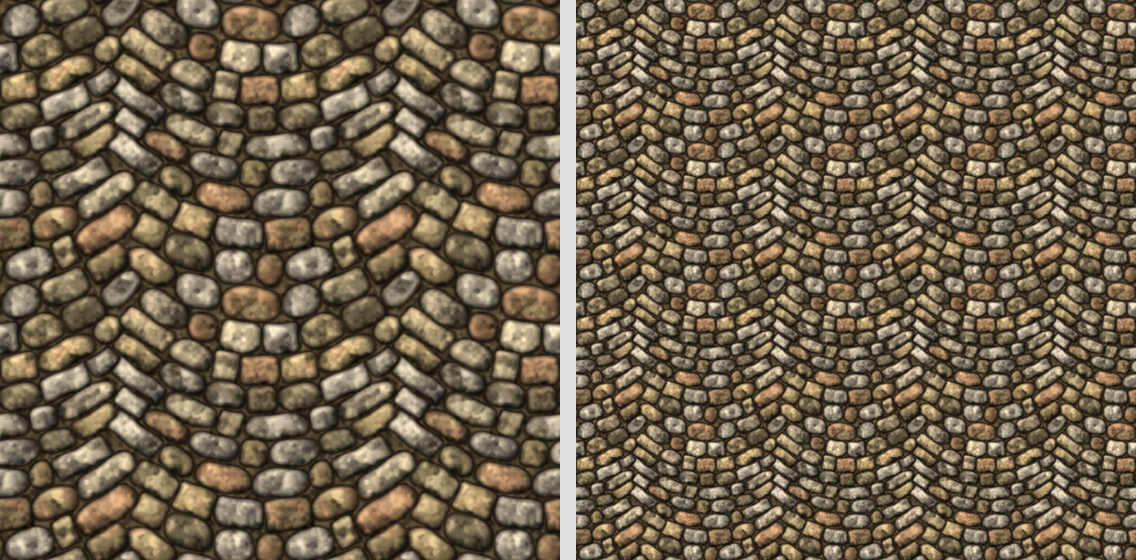
Left: one tile. Right: repeated 2 by 2.
A Shadertoy shader for this texture:

```glsl
// Cobblestones laid in sagging arcs that meet in cusps, on a tile repeated 2 x 2.
// Each stone is a rotated, wobbly rounded box placed along its arc; the nearest
// one is shaded as a dome roughened by wrapping, smoothed cellular facets.

const float TAU = 6.2831853;
const float REPEATS = 2.0;       // tiles across and down
const float ROWS = 9.0;          // arcs per tile
const float ROW_SWELL = 0.2;     // makes the lower rows taller
const float MIN_STONES = 6.0;    // fewest stones in an arc
const float VALLEY = 0.955;      // where the arcs hang lowest
const float CURVE = 0.78;        // steepness of the arcs
const float DROP = 0.025;        // vertical shift of all arcs
const float GAP = 0.0035;        // half width of a joint
const float WOBBLE = 0.003;      // irregularity of stone outlines
const float SOFTNESS = 0.003;    // blur of stone outlines
const vec3 LIGHT = vec3(-0.35, 0.62, 0.75);
const vec3 GREY = vec3(0.65, 0.61, 0.53);
const vec3 TAN = vec3(0.66, 0.57, 0.40);
const vec3 RUST = vec3(0.60, 0.46, 0.33);
const vec3 OLIVE = vec3(0.47, 0.42, 0.31);
const vec3 JOINT = vec3(0.13, 0.105, 0.07);
const vec3 DIRT = vec3(0.30, 0.255, 0.175);

struct Stone {
    float dist;      // signed distance to the outline
    vec2 bulge;      // sideways lean of the dome
    vec3 seed;
};

vec3 hash3(vec2 p) {
    vec3 q = fract(p.xyx * vec3(0.1031, 0.1030, 0.0973));
    q += dot(q, q.yxz + 33.33);
    return fract((q.xxy + q.yzz) * q.zyx);
}

float wrapIndex(float i, float n) { return floor(mod(i + 0.5, n)); }

// Smoothed cellular noise: xy is a facet tilt, z a tone, all about -0.5 to 0.5
vec3 facets(vec2 p, float cells) {
    p *= cells;
    vec3 sum = vec3(0.0);
    float total = 0.0;
    for (int y = -1; y <= 1; y++)
    for (int x = -1; x <= 1; x++) {
        vec2 cell = floor(p) + vec2(x, y);
        vec3 h = hash3(mod(cell + 0.5, cells) + cells);
        vec2 away = cell + 0.15 + 0.7 * h.yz - p;
        float weight = exp(-6.0 * dot(away, away));
        sum += weight * (h - 0.5);
        total += weight;
    }
    return sum / total;
}

// Horizontal offset from the nearest valley
float fromValley(float x) { return fract(x - VALLEY + 0.5) - 0.5; }

float rise(float x) {
    float u = fromValley(x);
    return CURVE * u * u - DROP;
}

float rowEdge(float row) {
    return (row + ROW_SWELL * sin(TAU * row / ROWS)) / ROWS;
}

// Left edge of stone i in a row of n stones
float stoneEdge(float i, float n, float row, float shift) {
    float jitter = hash3(vec2(wrapIndex(i, n) + 61.0, row + 17.0)).x - 0.5;
    return (i + shift + 0.5 * jitter) / n;
}

Stone layStone(vec2 p, float row, float step) {
    float r = wrapIndex(row, ROWS);
    vec3 rowSeed = hash3(vec2(r + 3.0, 29.0));
    float n = MIN_STONES + floor(3.0 * rowSeed.x);
    float i = floor(p.x * n - rowSeed.y) + step;
    vec3 seed = hash3(vec2(wrapIndex(i, n) + 5.0, r + 43.0));

    // Place and turn the stone along its arc
    float left = stoneEdge(i, n, r, rowSeed.y);
    float right = stoneEdge(i + 1.0, n, r, rowSeed.y);
    float low = rowEdge(row), high = rowEdge(row + 1.0);
    vec2 center = 0.5 * vec2(left + right, low + high);
    center.y += rise(center.x);
    vec2 along = normalize(vec2(1.0, 2.0 * CURVE * fromValley(center.x)));
    mat2 turn = mat2(along, vec2(-along.y, along.x));
    vec2 size = 0.5 * vec2((right - left) / along.x, (high - low) * along.x) - GAP;
    size *= mix(vec2(0.95, 0.92), vec2(1.02, 1.06), seed.yx);

    // Wobbly rounded box, from squared block to pebble
    vec2 q = (p - center) * turn;
    q += WOBBLE * sin(q.yx * 45.0 + TAU * seed.xy);
    float roundness = smoothstep(0.1, 0.8, seed.z);
    float radius = min(size.x, size.y) * mix(0.35, 1.0, roundness);
    vec2 e = abs(q) - size + radius;
    float dist = length(max(e, 0.0)) + min(max(e.x, e.y), 0.0) - radius;
    // Pebbles lean toward an ellipse
    float ellipse = (length(q / size) - 1.0) * min(size.x, size.y);
    dist = mix(dist, ellipse, 0.65 * roundness);
    vec2 b = clamp(q / size, -1.0, 1.0);
    return Stone(dist, turn * (b * abs(b)), seed);
}

void mainImage(out vec4 fragColor, in vec2 fragCoord) {
    vec2 p = fract(fragCoord / iResolution.xy * REPEATS);
    float row = floor((p.y - rise(p.x)) * ROWS);

    // Nearest stone, and the distance to the runner-up
    Stone stone = Stone(9.0, vec2(0.0), vec3(0.0));
    float second = 9.0;
    for (int y = -2; y <= 2; y++)
    for (int x = -1; x <= 1; x++) {
        Stone s = layStone(p, row + float(y), float(x));
        second = min(second, max(s.dist, stone.dist));
        if (s.dist < stone.dist) stone = s;
    }
    float d = max(stone.dist, 0.5 * (stone.dist - second) + GAP);

    // Stone colour
    vec3 coarse = facets(p, 23.0), fine = facets(p, 64.0);
    vec3 pick = fract(stone.seed * 7.31 + stone.seed.yzx);
    vec3 albedo = mix(GREY, TAN, smoothstep(0.3, 0.65, pick.x));
    albedo = mix(albedo, RUST, smoothstep(0.7, 0.86, pick.x + 0.35 * coarse.z));
    albedo = mix(albedo, OLIVE, smoothstep(0.74, 0.9, pick.y + 0.2 * coarse.x));
    albedo *= 0.95 + 0.2 * pick.z + 0.25 * coarse.z + 0.12 * fine.z;

    // Dome lighting with darkened rims
    vec2 lean = 0.8 * stone.bulge + 0.95 * coarse.xy + 0.5 * fine.xy;
    float lit = max(dot(normalize(vec3(lean, 1.0)), normalize(LIGHT)), 0.0);
    float rim = smoothstep(-0.004, 0.017, -d);
    vec3 color = albedo * (0.16 + 1.06 * lit) * mix(0.5, 1.0, rim);
    color += GREY * 0.24 * pow(lit, 12.0) * rim;

    // Joints, dirtier where they widen
    float fill = smoothstep(0.001, 0.014, d);
    vec3 joint = mix(JOINT, DIRT, fill) * (1.0 + 0.5 * coarse.z + 0.7 * fine.z);
    float blur = SOFTNESS + 0.75 * REPEATS / iResolution.y;
    color = mix(joint, color, smoothstep(blur, -blur, d));
    fragColor = vec4(color, 1.0);
}
```
